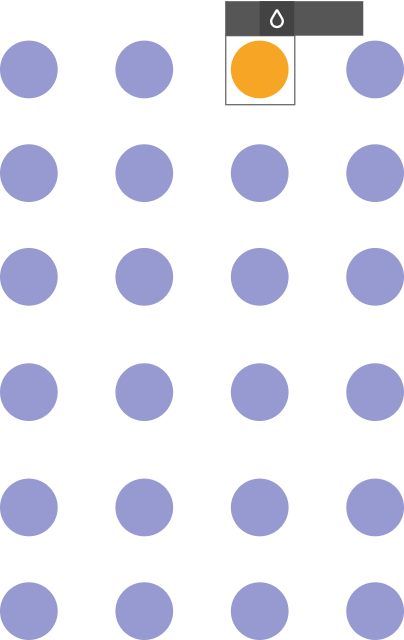
This pattern is drawn by a Shadertoy shader. Its source:

```glsl
// Grid of lilac discs, four across and six down, with wider gaps between the
// middle rows. One amber disc sits in a thin frame under a dark tool strip.
// Built from distance functions; one unit is a disc radius, canvas 14 wide.

#define CANVAS_WIDTH 14.0
#define COLUMN_PITCH 4.0
#define ROW_PITCH 3.593
#define EXTRA_GAP 0.403
#define ROWS 6
#define SELECTED_CELL ivec2(2, 5)
#define TOOL_SIZE 1.196
#define FRAME_LINE 0.04
#define DROP_LINE 0.08

const vec3 PAPER = vec3(1.0);
const vec3 LILAC = vec3(0.592, 0.604, 0.820);
const vec3 AMBER = vec3(0.965, 0.651, 0.141);
const vec3 STRIP = vec3(0.337);
const vec3 ACTIVE = vec3(0.263);

float boxDistance(vec2 p, vec2 halfSize) {
    vec2 q = abs(p) - halfSize;
    return length(max(q, 0.0)) + min(max(q.x, q.y), 0.0);
}

// Disc tapering upward to a small rounded tip at the given height
float dropDistance(vec2 p, float radius, float tipRadius, float height) {
    p.x = abs(p.x);
    float slope = (radius - tipRadius) / height;
    float side = sqrt(1.0 - slope * slope);
    float along = dot(p, vec2(-slope, side));
    if (along < 0.0) return length(p) - radius;
    if (along > side * height) return length(p - vec2(0.0, height)) - tipRadius;
    return dot(p, vec2(side, slope)) - radius;
}

float rowCentre(int row) {
    return 1.0 + ROW_PITCH * float(row) + EXTRA_GAP * clamp(float(row) - 1.0, 0.0, 2.0);
}

float coverage(float d, float pixel) {
    return clamp(0.5 - d / pixel, 0.0, 1.0);
}

void mainImage(out vec4 fragColor, in vec2 fragCoord) {
    float pixel = CANVAS_WIDTH / iResolution.x;
    vec2 p = fragCoord * pixel;
    vec3 colour = PAPER;

    // Discs: columns repeat by mod, rows by loop
    float x = mod(p.x + 1.0, COLUMN_PITCH) - 0.5 * COLUMN_PITCH;
    int column = int(floor((p.x + 1.0) / COLUMN_PITCH));
    for (int row = 0; row < ROWS; row++) {
        float disc = length(vec2(x, p.y - rowCentre(row))) - 1.0;
        vec3 fill = ivec2(column, row) == SELECTED_CELL ? AMBER : LILAC;
        colour = mix(colour, fill, coverage(disc, pixel));
    }

    // Selection frame, two tools wide
    vec2 selected = vec2(1.0 + COLUMN_PITCH * float(SELECTED_CELL.x), rowCentre(SELECTED_CELL.y));
    vec2 frameCentre = selected + vec2(0.02, -0.026);
    float frame = abs(boxDistance(p - frameCentre, vec2(TOOL_SIZE))) - 0.5 * FRAME_LINE;
    colour = mix(colour, STRIP, coverage(frame, pixel));

    // Tool strip of four cells, the second one active
    vec2 tool = p - frameCentre - vec2(-TOOL_SIZE - 0.5 * FRAME_LINE, TOOL_SIZE);
    vec2 cell = vec2(0.5 * TOOL_SIZE);
    float strip = boxDistance(tool - vec2(2.0 * TOOL_SIZE, cell.y), vec2(2.0 * TOOL_SIZE, cell.y));
    float active_ = boxDistance(tool - vec2(1.5 * TOOL_SIZE, cell.y), cell);
    colour = mix(colour, STRIP, coverage(strip, pixel));
    colour = mix(colour, ACTIVE, coverage(active_, pixel));

    // Outlined drop icon
    vec2 dropCentre = vec2(1.5 * TOOL_SIZE, 0.42 * TOOL_SIZE);
    float drop = abs(dropDistance(tool - dropCentre, 0.2, 0.02, 0.355)) - 0.5 * DROP_LINE;
    colour = mix(colour, PAPER, coverage(drop, pixel));

    fragColor = vec4(colour, 1.0);
}
```
